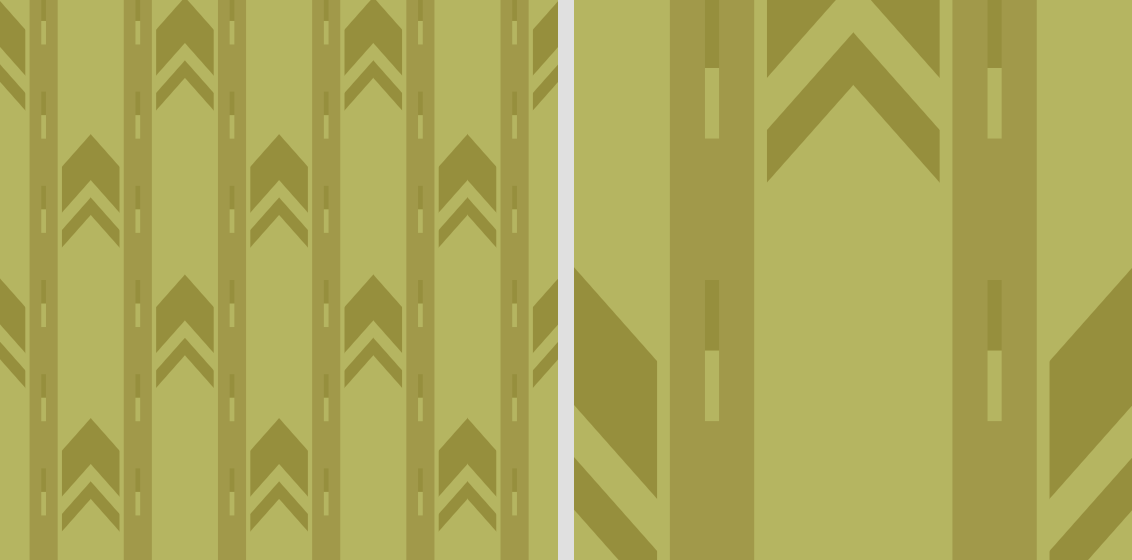
Left: the whole. Right: its middle third, enlarged.
Give the GLSL for this pattern, as a Shadertoy shader.

```glsl
// Olive road stripes with two-tone dashes, and staggered double chevrons in the lanes between.

// Lengths are fractions of the canvas height, measured from the top left corner.
const vec3 GROUND = vec3(0.71, 0.71, 0.38);
const vec3 ROAD = vec3(0.63, 0.60, 0.29);
const vec3 DARK = vec3(0.59, 0.56, 0.24);

const float PERIOD = 0.1682;          // road spacing, also dash spacing
const float ROAD_X = 0.0779;          // centre of the first road
const float ROAD_HALF = 0.0251;
const float DASH_HALF = 0.0042;
const float DASH_LENGTH = 0.0420;     // length of each tone
const float DASH_Y = 0.0374;          // where dark meets light in the first dash

const int ROWS = 4;
const float FIRST_APEX = -0.0052;
const float ROW_STEP = 0.2419;
const float ROW_DRIFT = 0.0029;       // rows spread slightly down the canvas
const float CHEVRON_HALF = 0.0514;
const float SLOPE = 1.13;
const float BODY = 0.0820;            // thickness of the large chevron
const float TAIL_START = 0.1130;      // apex of the thin chevron below it
const float TAIL = 0.0313;

// Smoothed coverage of the interval from lo to hi.
float band(float v, float lo, float hi, float blur) {
    return clamp((min(v - lo, hi - v)) / blur + 0.5, 0.0, 1.0);
}

// Large chevron with a thin one beneath; p is relative to the upper apex.
float chevronPair(vec2 p, float px) {
    float depth = p.y - SLOPE * abs(p.x);
    float blur = px * length(vec2(1.0, SLOPE));
    float arms = max(band(depth, 0.0, BODY, blur),
                     band(depth, TAIL_START, TAIL_START + TAIL, blur));
    return arms * band(p.x, -CHEVRON_HALF, CHEVRON_HALF, px);
}

void mainImage(out vec4 fragColor, in vec2 fragCoord) {
    float px = 1.0 / iResolution.y;
    vec2 p = vec2(fragCoord.x, iResolution.y - fragCoord.y) * px;
    vec3 color = GROUND;

    // Chevrons, alternating lanes from row to row
    float across = (p.x - ROAD_X) / PERIOD;
    float lane = floor(across);
    float laneX = (fract(across) - 0.5) * PERIOD;
    for (int i = 0; i < ROWS; i++) {
        float row = float(i);
        float apex = FIRST_APEX + row * (ROW_STEP + row * ROW_DRIFT);
        float occupied = mod(lane + row, 2.0);
        color = mix(color, DARK, occupied * chevronPair(vec2(laneX, p.y - apex), px));
    }

    // Roads
    float roadX = (fract(across + 0.5) - 0.5) * PERIOD;
    color = mix(color, ROAD, band(roadX, -ROAD_HALF, ROAD_HALF, px));

    // Dashes: dark half above, light half below
    float dashY = (fract((p.y - DASH_Y) / PERIOD + 0.5) - 0.5) * PERIOD;
    float dash = band(roadX, -DASH_HALF, DASH_HALF, px)
               * band(dashY, -DASH_LENGTH, DASH_LENGTH, px);
    vec3 dashColor = mix(DARK, GROUND, clamp(dashY / px + 0.5, 0.0, 1.0));
    color = mix(color, dashColor, dash);

    fragColor = vec4(color, 1.0);
}
```
